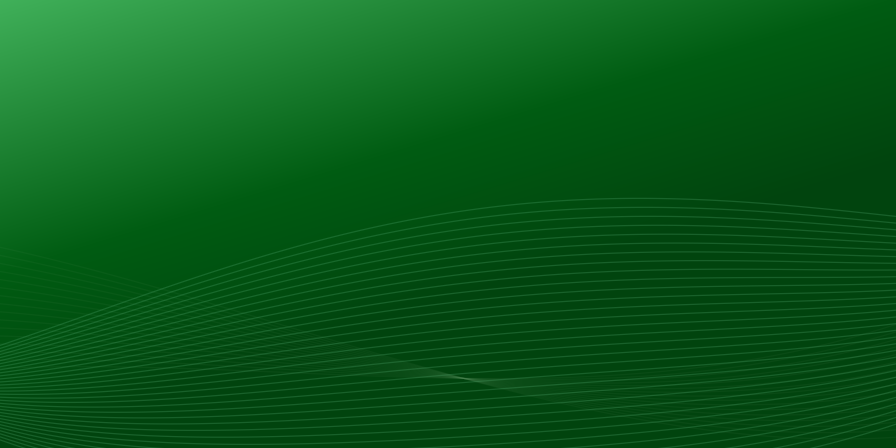
This background is drawn by a Shadertoy shader. Its source:

```glsl
#define GLOW_COLOR  vec3(0.25, 0.69, 0.35)
#define MID_COLOR   vec3(0.00, 0.36, 0.07)
#define DARK_COLOR  vec3(0.005, 0.265, 0.055)
#define WAVE_COLOR  vec3(0.30, 0.64, 0.42)
#define VEIL_COLOR  vec3(0.34, 0.56, 0.36)
#define WAVE_ALPHA  0.30
#define VEIL_ALPHA  0.09
#define WAVE_LINES  32
#define VEIL_LINES  16
#define HALF_WIDTH  0.0014

// Diagonal light falling from the upper left corner
vec3 backdrop(vec2 p) {
    float t = 0.5 * p.x + 1.634 * p.y;
    vec3 lit = mix(GLOW_COLOR, MID_COLOR, clamp(t, 0.0, 1.0));
    return mix(lit, DARK_COLOR, clamp((t - 1.0) / 0.6, 0.0, 1.0));
}

// Part of a pixel covered by a line at the given distance
float lineCoverage(float dist, float pixel) {
    float outer = clamp(0.5 + (HALF_WIDTH - dist) / pixel, 0.0, 1.0);
    float inner = clamp(0.5 - (HALF_WIDTH + dist) / pixel, 0.0, 1.0);
    return outer - inner;
}

// Opacity of stacked lines: first height and slope, then gap and gap slope
float lineStack(float y, vec2 first, vec2 gap, int count, float alpha, float pixel) {
    float clear = 1.0;
    for (int i = 0; i < count; i++) {
        vec2 curve = first + gap * float(i);
        float dist = abs(y - curve.x) / sqrt(1.0 + curve.y * curve.y);
        clear *= 1.0 - alpha * lineCoverage(dist, pixel);
    }
    return 1.0 - clear;
}

// Broad wave fanning out from the left edge
float wave(vec2 p, float pixel) {
    float x = p.x;
    float height = 0.771 + x * (-0.336 + x * (-0.094 + x * (0.175 - 0.04 * x)));
    float slope = -0.336 + x * (-0.188 + x * (0.525 - 0.16 * x));
    vec2 gap = vec2(0.0068 + x * (0.0224 - 0.00916 * x), 0.0224 - 0.01832 * x);
    return lineStack(p.y, vec2(height, slope), gap, WAVE_LINES, WAVE_ALPHA, pixel);
}

// Faint veil whose lines cross near the centre and open again
float veil(vec2 p, float pixel) {
    float x = p.x;
    float height = 0.552 + x * (0.22 + x * (0.13 - 0.067 * x));
    float slope = 0.22 + x * (0.26 - 0.201 * x);
    vec2 gap = vec2(0.018 - 0.0174 * x, -0.0174);
    return lineStack(p.y, vec2(height, slope), gap, VEIL_LINES, VEIL_ALPHA, pixel);
}

void mainImage(out vec4 fragColor, in vec2 fragCoord) {
    // Height units, measured down from the top; x spans the 2:1 canvas
    vec2 uv = fragCoord / iResolution.xy;
    vec2 p = vec2(2.0 * uv.x, 1.0 - uv.y);
    float pixel = 1.0 / iResolution.y;

    vec3 color = backdrop(p);
    color = mix(color, VEIL_COLOR, veil(p, pixel));
    color = mix(color, WAVE_COLOR, wave(p, pixel));
    fragColor = vec4(color, 1.0);
}
```
